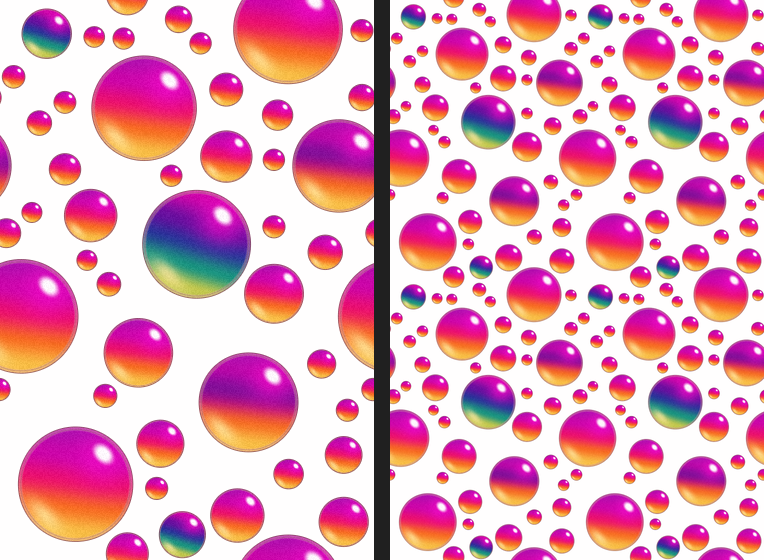
Left: one tile. Right: repeated 2 by 2.
Reproduce this pattern procedurally as a Shadertoy shader.

```glsl
// Glossy gradient bubbles of three size classes scattered on white.
// Big ones sit on a jittered wrapping lattice; medium and small ones are
// dropped into the gaps, and each pixel shades its nearest bubble.

const int MAX_BUBBLES = 46;
const int BIG_COUNT = 7;
const int MEDIUM_TRIES = 60;
const int SMALL_TRIES = 170;
const vec2 BIG_RADIUS = vec2(0.122, 0.172);     // in canvas widths
const vec2 MEDIUM_RADIUS = vec2(0.055, 0.100);
const vec2 SMALL_RADIUS = vec2(0.028, 0.052);
const float GAP = 0.020;
const float JITTER = 0.09;
const vec2 GRAIN_CELLS = vec2(342.0, 512.0);
const float GRAIN = 0.05;

const vec3 PAPER = vec3(1.0, 0.995, 0.995);
const vec3 YELLOW = vec3(0.97, 0.74, 0.27);
const vec3 ORANGE = vec3(0.97, 0.42, 0.13);
const vec3 PINK = vec3(0.92, 0.06, 0.43);
const vec3 MAGENTA = vec3(0.80, 0.02, 0.66);
const vec3 PLUM = vec3(0.68, 0.06, 0.68);
const vec3 VIOLET = vec3(0.40, 0.06, 0.62);
const vec3 BLUE = vec3(0.16, 0.20, 0.60);
const vec3 TEAL = vec3(0.10, 0.58, 0.50);
const vec3 LIME = vec3(0.76, 0.78, 0.30);
const vec3 GLOW = vec3(0.94, 0.04, 0.78);
const vec3 CREAM = vec3(1.0, 0.91, 0.62);
const vec3 OUTLINE = vec3(0.52, 0.30, 0.36);

vec2 tile;                       // canvas size in widths
vec3 bubbles[MAX_BUBBLES];       // centre and radius
int count;

float hash(float n) { return fract(sin(n * 12.9898 + 4.1) * 4375.85); }

float hash2(vec2 p) {
    vec3 q = fract(p.xyx * 0.1031);
    q += dot(q, q.yzx + 33.33);
    return fract((q.x + q.y) * q.z);
}

vec2 wrapped(vec2 d) { return d - tile * round(d / tile); }

float bell(float x) { return exp(-x * x); }

// Adds a bubble if it has room, shrinking it to fit.
void place(vec2 centre, float smallest, float wanted) {
    if (count >= MAX_BUBBLES) return;
    float room = wanted;
    for (int i = 0; i < count; i++) {
        vec3 b = bubbles[i];
        room = min(room, length(wrapped(centre - b.xy)) - b.z - GAP);
        if (room < smallest) return;
    }
    bubbles[count] = vec3(centre, room);
    count++;
}

void scatter() {
    count = 0;
    for (int i = 0; i < BIG_COUNT; i++) {
        float n = float(i);
        vec2 site = fract(vec2(3.0 * n, n) / float(BIG_COUNT) + vec2(0.22, 0.12));
        vec2 shift = JITTER * (vec2(hash(n + 3.0), hash(n + 17.0)) - 0.5);
        place(site * tile + shift, 0.08, mix(BIG_RADIUS.x, BIG_RADIUS.y, hash(n + 31.0)));
    }
    for (int i = 0; i < MEDIUM_TRIES + SMALL_TRIES; i++) {
        float n = float(i);
        vec2 range = i < MEDIUM_TRIES ? MEDIUM_RADIUS : SMALL_RADIUS;
        vec2 site = fract(n * vec2(0.7549, 0.5698) + 0.37);
        place(site * tile, range.x, mix(range.x, range.y, hash(n + 53.0)));
    }
}

vec3 warmRamp(float h) {
    vec3 c = mix(YELLOW, ORANGE, smoothstep(-0.85, -0.35, h));
    c = mix(c, PINK, smoothstep(-0.45, 0.10, h));
    c = mix(c, MAGENTA, smoothstep(0.0, 0.50, h));
    return mix(c, PLUM, smoothstep(0.45, 0.95, h));
}

vec3 coolRamp(float h) {
    vec3 c = mix(LIME, TEAL, smoothstep(-0.85, -0.42, h));
    c = mix(c, BLUE, smoothstep(-0.45, 0.05, h));
    c = mix(c, VIOLET, smoothstep(-0.05, 0.40, h));
    return mix(c, MAGENTA, smoothstep(0.35, 0.90, h));
}

// q is the position inside the bubble, from -1 to 1.
vec3 shade(vec2 q, float radius, int id) {
    float d = length(q);
    float along = (q.x - q.y) * 0.7071;      // tangent to both lights
    float across = (q.x + q.y) * 0.7071;     // towards the upper light
    float h = q.y + 0.12 * q.x;
    bool cool = id < 14 && id % 5 == 3;
    vec3 c = cool ? coolRamp(q.y + 0.28 * q.x) : warmRamp(h);
    float band = id < BIG_COUNT && id % 3 == 1 ? 0.75 : 0.0;
    c = mix(c, VIOLET, band * bell((h - 0.2) / 0.32));

    // Coloured glow, pale lower reflection and white highlight
    c = mix(c, GLOW, 0.8 * bell(length(vec2(along, across - 0.65)) / 0.42));
    c = mix(c, CREAM, 0.75 * bell(length(vec2(along / 0.36, (across + 0.76) / 0.15))));
    float spot = length(vec2((along + 0.03) / 0.21, (across - 0.71) / 0.145));
    c = mix(c, vec3(1.0), 0.97 * (1.0 - smoothstep(0.45, 1.25, spot)));

    // Glassy rim: pale band, inner line and thin outline
    c = mix(c, vec3(0.92, 0.72, 0.74), 0.38 * smoothstep(0.91, 0.95, d));
    c = mix(c, OUTLINE, 0.28 * bell((d - 0.95) / 0.012));
    return mix(c, OUTLINE, 0.75 * smoothstep(-0.0045, -0.0005, (d - 1.0) * radius));
}

void mainImage(out vec4 fragColor, in vec2 fragCoord) {
    tile = vec2(1.0, iResolution.y / iResolution.x);
    vec2 p = fragCoord / iResolution.x;
    float pixel = 1.0 / iResolution.x;
    scatter();

    // Nearest bubble edge
    float edge = 1e3;
    int id = 0;
    for (int i = 0; i < count; i++) {
        float e = length(wrapped(p - bubbles[i].xy)) - bubbles[i].z;
        if (e < edge) { edge = e; id = i; }
    }

    vec3 b = bubbles[id];
    vec3 c = shade(wrapped(p - b.xy) / b.z, b.z, id);
    c += GRAIN * (hash2(floor(p / tile * GRAIN_CELLS)) - 0.5);
    float cover = clamp(0.5 - edge / pixel, 0.0, 1.0);
    fragColor = vec4(mix(PAPER, clamp(c, 0.0, 1.0), cover), 1.0);
}
```
